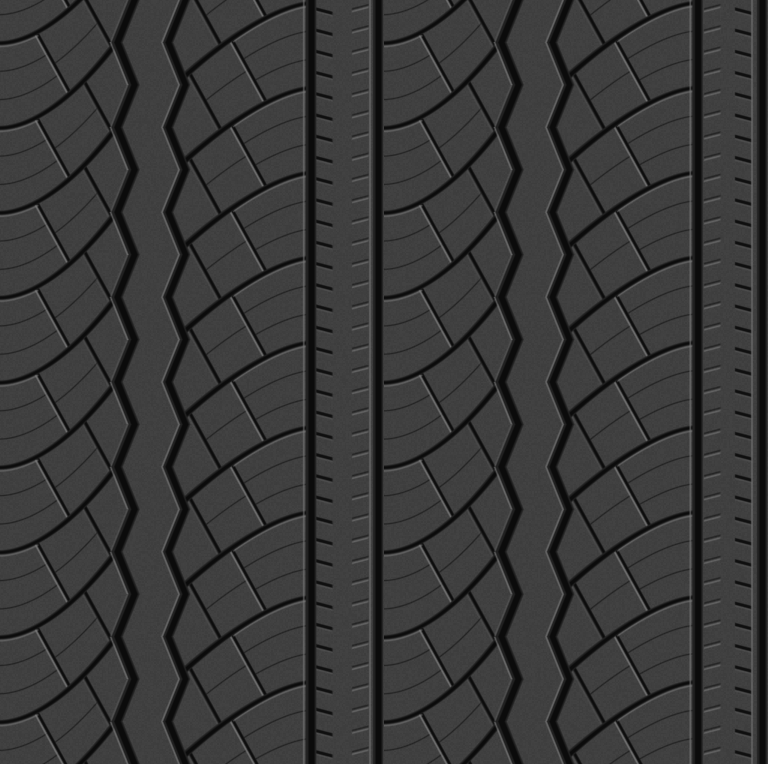
This pattern is drawn by a Shadertoy shader. Its source:

```glsl
const float PITCH = 85.0;        // height of one tread repeat
const vec2 SHEET = vec2(768.0, 9.0 * PITCH);

float hash(vec2 p) {
    vec3 q = fract(vec3(p.xyx) * 0.1031);
    q += dot(q, q.yzx + 33.33);
    return fract((q.x + q.y) * q.z);
}

// Soft-edged line of half width w around d = 0
float stroke(float d, float w) {
    float soft = max(2.0, SHEET.x / iResolution.x);
    return 1.0 - smoothstep(-0.5, 0.5, (abs(d) - w) / soft);
}

// Signed offset to the nearest multiple of span
float nearest(float v, float span) {
    return mod(v + 0.5 * span, span) - 0.5 * span;
}

// Groove with sloping walls and a black floor
float carve(float tone, float d, float w) {
    tone = mix(tone, 0.13, stroke(d, w));
    return mix(tone, 0.045, stroke(d - 0.1 * w, 0.6 * w));
}

float glint(float tone, float d, float strength) {
    return mix(tone, 0.5, strength * stroke(d, 0.8));
}

// Curved blocks; arc = start, scale, power; cuts = outer and inner anchors
float shoulder(float tone, vec2 p, float reach, vec3 arc, vec4 cuts) {
    float side = sign(arc.y);
    float bend = arc.x + arc.y * pow(reach, arc.z);
    float lean = arc.y * arc.z * pow(reach, arc.z - 1.0);
    float steep = sqrt(1.0 + lean * lean);
    float v = mod(p.y - bend, PITCH);
    float bandY = v + bend;
    vec2 cut = (p.x - cuts.xz - 0.55 * (bandY - cuts.yw)) * 0.876;
    float outer = smoothstep(-1.0, 1.0, side * cut.x);
    float middle = (1.0 - outer) * smoothstep(-1.0, 1.0, side * cut.y);

    // Thin sipes following the arc
    tone = mix(tone, 0.1, 0.8 * outer * stroke(nearest(v, PITCH / 3.0) / steep, 0.6));
    tone = mix(tone, 0.1, 0.8 * middle * stroke(nearest(v, PITCH / 2.0) / steep, 0.6));

    // Slanted cuts
    tone = carve(tone, cut.x, 1.6);
    tone = glint(tone, cut.x + 2.6, 0.75);
    tone = carve(tone, cut.y, 1.9);
    tone = glint(tone, cut.y + 3.0, 0.15);

    // Arc grooves
    float d = nearest(v, PITCH) / steep;
    tone = glint(tone, d - 3.6, 0.5 * outer);
    return carve(tone, d, mix(2.0, 3.2, clamp(reach / 120.0, 0.0, 1.0)));
}

// Short sipes across the narrow rib
float ticks(float tone, vec2 p, float start, float slope, float light) {
    float u = p.x - start;
    float span = smoothstep(-1.0, 1.0, u) * (1.0 - smoothstep(15.0, 18.0, u));
    float d = nearest(p.y - 9.0 - slope * u, PITCH / 4.0);
    tone = mix(tone, 0.05, span * mix(0.95, 0.55, light) * stroke(d, mix(1.6, 0.8, light)));
    return glint(tone, d - 2.6, span * mix(0.2, 0.55, light));
}

void mainImage(out vec4 fragColor, in vec2 fragCoord) {
    vec2 sheet = fragCoord / iResolution.xy * SHEET;
    sheet.y = SHEET.y - sheet.y;
    float column = floor(sheet.x / 384.0);
    vec2 p = vec2(mod(sheet.x, 384.0), sheet.y);

    // Rubber grain
    float tone = 0.25 + 0.022 * (hash(floor(sheet / 1.5)) - 0.5);

    // Zigzag boundaries of the centre rib
    float phase = fract(p.y / PITCH);
    float zig = 17.0 * abs(2.0 * phase - 1.0);
    float leftZig = (p.x - 117.0 - zig) * 0.93;
    float rightZig = (p.x - 168.0 - zig) * 0.93;
    float wall = 311.0 + 2.5 * column;

    // Shoulder blocks on either side
    if (leftZig < 0.0)
        tone = shoulder(tone, p, max(p.x, 0.01), vec3(43.0, -0.0164, 1.8),
                        vec4(37.0, 33.0, 84.0, -4.0));
    if (rightZig > 0.0 && p.x < wall)
        tone = shoulder(tone, p, max(310.0 - p.x, 0.01), vec3(3.0, 0.045, 1.53),
                        vec4(231.0, 38.0, 190.0, 74.0));

    // Rib sipes, with sides exchanged in the second column
    tone = ticks(tone, p, mix(316.0, 351.0, column), 0.26, 0.0);
    tone = ticks(tone, p, mix(352.0, 320.0, column), -0.26, 1.0);

    // Zigzag grooves
    tone = carve(tone, leftZig, 5.2);
    tone = glint(tone, leftZig + 6.0, mix(0.25, 0.65, step(0.5, phase)));
    tone = carve(tone, rightZig, 4.8);
    tone = glint(tone, rightZig + 5.6, 0.6);

    // Straight grooves
    tone = carve(tone, p.x - wall, 5.2);
    tone = glint(tone, p.x - wall + 7.2, 0.6);
    tone = carve(tone, p.x - 378.0, 5.0);
    tone = glint(tone, p.x - 370.0 + 2.0 * column, 0.6);

    fragColor = vec4(vec3(tone), 1.0);
}
```
